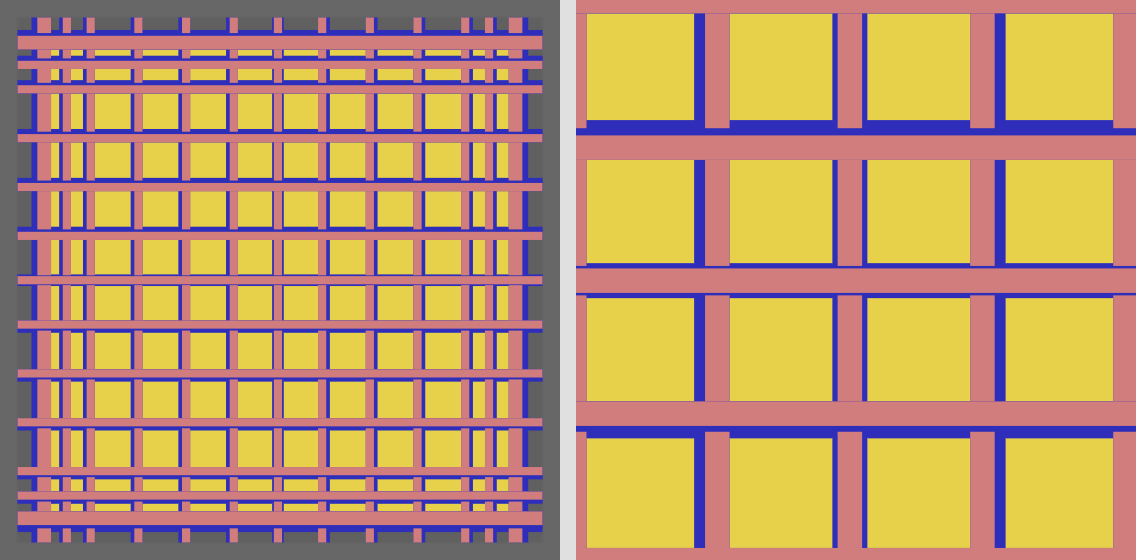
Left, the full canvas; right, a detail of the centre.
Give the GLSL for this pattern, as a Shadertoy shader.

```glsl
// A lattice of pink slats over a yellow panel on grey, with blue flanks facing outward.
// Slats are mirrored about the centre in a loop; each layer is an interval distance,
// and the rows lie above the columns so they hide part of the columns' tops.

// Distance to a mirrored set of 13 slats across one axis, in 1/768 of the canvas.
// depth 0 gives only the top faces; larger values extend the slats outward as flanks.
float slats(float x, float firstGap, float pitch, float rimAt, float rimShift,
            float flank, float rimFlank, float depth) {
    float d = 1e3;
    for (int i = 0; i < 7; i++) {
        bool rim = i == 6;
        float k = float(i);
        float centre = i == 0 ? 0.0 : firstGap + pitch * (i == 5 ? 3.5 : k - 1.0);
        if (rim) centre = rimAt;
        float halfWidth = rim ? 9.4 : 5.6;
        float side = depth * (i == 0 ? 2.4 : rim ? rimFlank : flank);
        float ax = abs(x - (rim ? rimShift : 0.0));
        d = min(d, abs(ax - centre - 0.5 * side) - halfWidth - 0.5 * side);
    }
    return d;
}

float columns(float x, float depth) {
    return slats(x - 381.2, 60.6, 65.4, 323.2, 2.6, 5.0, 8.0, depth);
}

// Rows show slightly different flanks above and below the centre.
float rows(float y, float depth) {
    float v = y - 383.7;
    float flank = v > 0.0 ? 7.0 : 5.7;
    float rimFlank = v > 0.0 ? 8.0 : 9.6;
    return slats(v, 60.8, 67.0, 326.1, -0.3, flank, rimFlank, depth);
}

float box(vec2 p, vec2 halfSize) {
    vec2 q = abs(p) - halfSize;
    return max(q.x, q.y);
}

void mainImage(out vec4 fragColor, in vec2 fragCoord) {
    vec2 p = fragCoord / iResolution.xy * 768.0;
    float px = 768.0 / min(iResolution.x, iResolution.y);

    vec3 pink = vec3(0.82, 0.49, 0.49);
    vec3 blue = vec3(0.18, 0.18, 0.73);
    vec3 yellow = vec3(0.906, 0.82, 0.29);

    // Grey ground, a little darker beneath the lattice
    float frame = box(p - 384.0, vec2(360.0));
    vec3 col = vec3(mix(0.375, 0.405, smoothstep(-3.0, 4.0, frame)));

    // Panel, ending under the rim slats
    float panel = box(p - 384.0, vec2(322.0, 325.0));
    col = mix(col, yellow, clamp(0.5 - panel / px, 0.0, 1.0));

    // Flanks of both directions, then column tops, upper row flanks and row tops
    float flanks = max(min(columns(p.x, 1.0), rows(p.y, 1.0)), frame);
    float columnTops = max(columns(p.x, 0.0), frame);
    float rowEdges = max(rows(p.y, 0.47), frame);
    float rowTops = max(rows(p.y, 0.0), frame);
    col = mix(col, blue, clamp(0.5 - flanks / px, 0.0, 1.0));
    col = mix(col, pink, clamp(0.5 - columnTops / px, 0.0, 1.0));
    col = mix(col, blue, clamp(0.5 - rowEdges / px, 0.0, 1.0));
    col = mix(col, pink, clamp(0.5 - rowTops / px, 0.0, 1.0));

    fragColor = vec4(col, 1.0);
}
```
